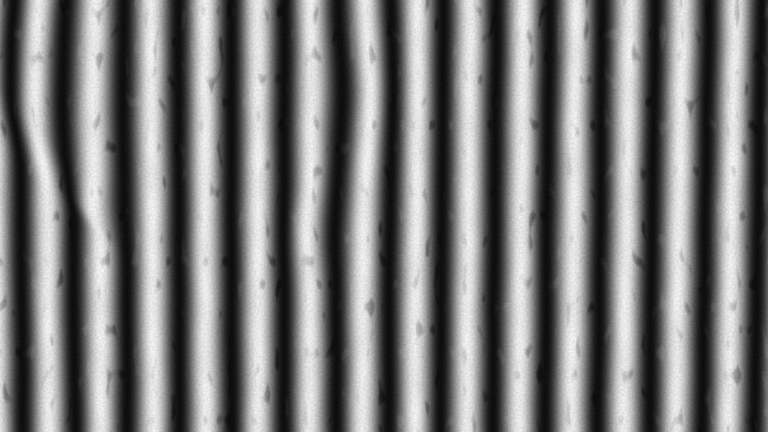
This pattern is drawn by a Shadertoy shader. Its source:

```glsl
vec2 hashGradient(vec2 cell) {
    vec3 h = fract(cell.xyx * vec3(0.1031, 0.1030, 0.0973));
    h += dot(h, h.yzx + 33.33);
    float angle = 6.2832 * fract((h.x + h.y) * h.z);
    return vec2(cos(angle), sin(angle));
}

float gradientNoise(vec2 p) {
    vec2 i = floor(p), f = fract(p);
    vec2 w = f * f * f * (f * (f * 6.0 - 15.0) + 10.0);
    vec2 e = vec2(0.0, 1.0);
    float low = mix(dot(hashGradient(i), f),
                    dot(hashGradient(i + e.yx), f - e.yx), w.x);
    float high = mix(dot(hashGradient(i + e), f - e),
                     dot(hashGradient(i + 1.0), f - 1.0), w.x);
    return mix(low, high, w.y);
}

float bump(vec2 p, vec2 center, vec2 radius) {
    vec2 d = (p - center) / radius;
    return exp(-dot(d, d));
}

// Sideways displacement of the fringes around local flaws
float flawShift(vec2 p) {
    float crease = smoothstep(-0.04, 0.12, p.x + p.y - 0.687);
    float shift = -0.027 * crease * bump(p, vec2(0.10, 0.77), vec2(0.15, 0.30));
    shift -= 0.012 * smoothstep(-0.02, 0.03, p.x + p.y - 0.69)
           * bump(p, vec2(0.21, 0.51), vec2(0.06, 0.08));
    shift += 0.015 * bump(p, vec2(0.84, 0.77), vec2(0.09, 0.17));
    shift -= 0.009 * bump(p, vec2(0.73, 0.46), vec2(0.07, 0.09));
    return shift;
}

void mainImage(out vec4 fragColor, in vec2 fragCoord) {
    vec2 p = fragCoord / iResolution.y;

    // Fringes fan out slightly toward the top
    float phase = (p.x - 0.597 - flawShift(p)) / mix(0.1209, 0.1228, p.y);
    phase += 0.025 * gradientNoise(p * vec2(9.0, 5.0) + 3.0);

    // Elongated smudges nudge the edges and dull the bright bands
    float smudge = smoothstep(0.22, 0.55, gradientNoise(p * vec2(46.0, 19.0) + 17.0));
    phase += 0.05 * smudge;
    float light = 0.485 + 0.43 * cos(6.2832 * phase);
    light *= 1.0 - 0.14 * smudge;
    light *= 1.0 + 0.05 * gradientNoise(p * vec2(24.0, 12.0) + 41.0);

    // Fine grain, strongest in the light
    float grain = gradientNoise(p * 170.0) + 0.7 * gradientNoise(p.yx * 260.0 + 9.0);
    light += grain * (0.012 + 0.055 * light);

    fragColor = vec4(vec3(clamp(light, 0.0, 1.0)), 1.0);
}
```
